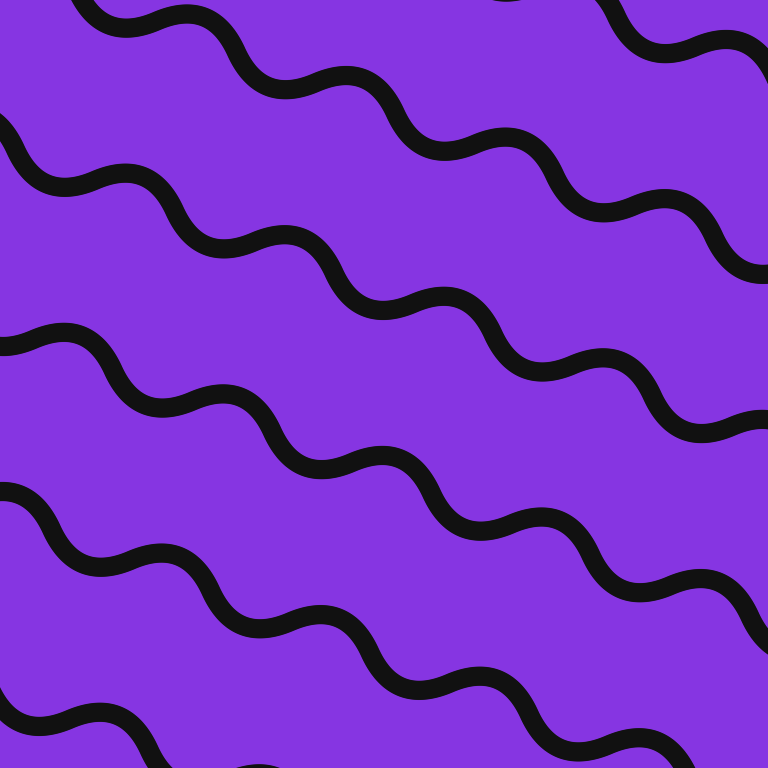
A three.js fragment shader for this pattern:

```glsl
// Thin dark wavy lines running downhill across a flat violet ground.
// A square grid is tilted, each row holds one wave of alternating parabola
// arcs, and the stroke is cut from the distance to the nearest wave point.

varying vec2 vUv;

const float TILES = 4.5;        // wave periods (and rows) per canvas width
const float AMPLITUDE = 0.122;  // in tiles
const float HALF_WIDTH = 0.0565; // half the stroke, in tiles

// Height (x) and slope (y) of the wave; one period is one tile long.
vec2 wave(float t) {
  float arc = fract(t) * 2.0;
  float side = arc < 1.0 ? 1.0 : -1.0;
  float s = fract(arc);
  return side * 4.0 * AMPLITUDE * vec2(s * (1.0 - s), 2.0 * (1.0 - 2.0 * s));
}

// Distance to the wave, sliding along it towards the nearest point.
float waveDistance(vec2 p) {
  float t = p.x;
  for (int i = 0; i < 7; i++) {
    vec2 w = wave(t);
    t -= (t - p.x + (w.x - p.y) * w.y) / (1.0 + w.y * w.y);
  }
  return length(p - vec2(t, wave(t).x));
}

void main() {
  // Tilted tile space, with a rising wave crossing at the origin
  float c = cos(0.369);
  float s = sin(0.369);
  vec2 d = vUv - vec2(0.5384, 0.605);
  vec2 p = TILES * vec2(c * d.x - s * d.y, s * d.x + c * d.y);
  p.y = fract(p.y + 0.5) - 0.5;

  // Smoothed stroke over the ground
  float blur = 0.6 * TILES * fwidth(vUv.x);
  float ground = smoothstep(-blur, blur, waveDistance(p) - HALF_WIDTH);
  vec3 ink = vec3(0.067);
  vec3 violet = vec3(0.527, 0.208, 0.886);
  gl_FragColor = vec4(mix(ink, violet, ground), 1.0);
}
```
